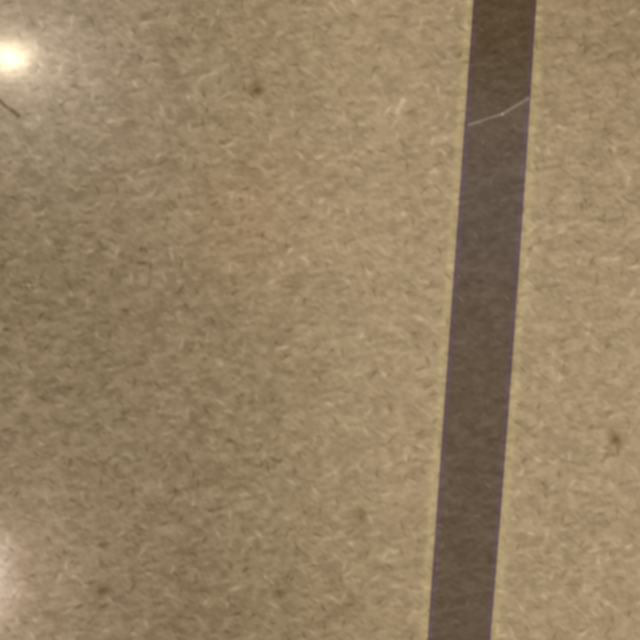
Reproduce this texture procedurally as a WebGL 1 fragment shader.

```glsl
precision highp float;
uniform vec2 u_resolution;

float hash(vec2 p) {
  vec3 q = fract(vec3(p.xyx) * 0.1031);
  q += dot(q, q.yzx + 33.33);
  return fract((q.x + q.y) * q.z);
}

float noise(vec2 p) {
  vec2 cell = floor(p);
  vec2 f = fract(p);
  f = f * f * (3.0 - 2.0 * f);
  float low = mix(hash(cell), hash(cell + vec2(1.0, 0.0)), f.x);
  float high = mix(hash(cell + vec2(0.0, 1.0)), hash(cell + 1.0), f.x);
  return mix(low, high, f.y);
}

vec2 rotate(vec2 p, float angle) {
  float c = cos(angle);
  float s = sin(angle);
  return vec2(c * p.x - s * p.y, s * p.x + c * p.y);
}

float blob(vec2 p, vec2 center, vec2 size) {
  vec2 d = (p - center) / size;
  return exp(-dot(d, d));
}

float scratch(vec2 p, vec2 a, vec2 b, float width) {
  vec2 ab = b - a;
  float t = clamp(dot(p - a, ab) / dot(ab, ab), 0.0, 1.0);
  float d = length(p - a - ab * t) / width;
  return exp(-d * d);
}

// Signed mottling with slightly tilted, horizontal streaks
float grain(vec2 p) {
  float n = 0.35 * (noise(rotate(p, 0.25) * vec2(48.0, 85.0)) - 0.5);
  n += 0.50 * (noise(rotate(p, -0.2) * vec2(85.0, 150.0) + 31.0) - 0.5);
  n += 0.35 * (noise(rotate(p, 0.7) * vec2(130.0, 210.0) + 67.0) - 0.5);
  return n;
}

// Randomly turned chips, one candidate in each cell
float flecks(vec2 p, float density, float amount, float seed) {
  vec2 q = p * density;
  vec2 home = floor(q);
  float sum = 0.0;
  for (int j = -1; j <= 1; j++) {
    for (int i = -1; i <= 1; i++) {
      vec2 cell = home + vec2(float(i), float(j));
      vec2 key = cell + seed;
      vec2 offset = vec2(hash(key + 3.7), hash(key + 19.1));
      vec2 d = rotate(q - cell - offset, hash(key + 41.3) * 3.14);
      float present = step(1.0 - amount, hash(key + 73.9));
      sum += present * blob(d, vec2(0.0), vec2(0.32, 0.13));
    }
  }
  return min(sum, 1.0);
}

vec3 floorColor(vec2 p) {
  vec3 color = mix(vec3(0.555, 0.483, 0.377), vec3(0.645, 0.560, 0.435),
                   smoothstep(0.12, 0.65, p.x + 0.12 * (p.y - 0.5)));
  color -= 0.035 * blob(p, vec2(0.0, 0.58), vec2(0.22, 0.24));
  color -= 0.030 * blob(p, vec2(0.36, 0.38), vec2(0.16, 0.20));
  color -= vec3(0.06, 0.06, 0.055) * blob(p, vec2(1.0, 1.02), vec2(0.28, 0.22));
  color -= 0.045 * blob(p, vec2(0.42, -0.02), vec2(0.25, 0.20));
  color -= 0.030 * blob(p, vec2(0.36, 1.0), vec2(0.16, 0.22));
  color += vec3(0.02, 0.005, 0.0) * blob(p, vec2(0.38, 0.66), vec2(0.10, 0.12));
  return color;
}

void main() {
  vec2 p = gl_FragCoord.xy / u_resolution;
  float texel = 1.0 / u_resolution.y;
  float texture = grain(p);

  // Mottled floor
  vec3 color = floorColor(p) + texture * vec3(0.145, 0.140, 0.125);
  color += 0.065 * flecks(p, 38.0, 0.28, 5.0);
  color -= 0.060 * flecks(p, 44.0, 0.28, 57.0);
  color += 0.10 * scratch(p, vec2(0.617, 0.818), vec2(0.629, 0.843), 0.005);

  // Dark specks
  float specks = blob(p, vec2(0.961, 0.312), vec2(0.009, 0.010));
  specks += blob(p, vec2(0.401, 0.862), vec2(0.009, 0.012));
  specks += 0.7 * blob(p, vec2(0.563, 0.195), vec2(0.010, 0.011));
  specks += 0.8 * blob(p, vec2(0.159, 0.078), vec2(0.013, 0.007));
  specks += 0.7 * blob(p, vec2(0.436, 0.073), vec2(0.010, 0.007));
  color -= 0.19 * specks;

  // Leaning band with pale outer rims and violet inner fringes
  float left = mix(0.668, 0.740, p.y);
  float right = mix(0.766, 0.838, p.y) + 0.012 * p.y * (1.0 - p.y);
  float inside = min(p.x - left, right - p.x);
  float rim = (inside + 0.008) / 0.007;
  color += vec3(0.045, 0.050, 0.020) * exp(-rim * rim);

  vec3 band = mix(vec3(0.385, 0.325, 0.260), vec3(0.350, 0.285, 0.205),
                  smoothstep(0.80, 0.95, p.y));
  band += vec3(0.005, 0.008, 0.025) * blob(p, vec2(0.76, 0.66), vec2(0.2, 0.18));
  band += texture * 0.085 + 0.035 * flecks(p, 55.0, 0.15, 91.0);
  float fringe = (inside - 0.003) / 0.005;
  band += vec3(0.015, 0.0, 0.055) * exp(-fringe * fringe);
  band += 0.11 * scratch(p, vec2(0.733, 0.805), vec2(0.785, 0.822), 0.003);
  band += 0.11 * scratch(p, vec2(0.785, 0.822), vec2(0.825, 0.846), 0.003);
  float edge = max(0.003, texel);
  color = mix(color, band, smoothstep(-edge, edge, inside));

  // Reflected lights
  color += vec3(0.10, 0.10, 0.11) * blob(p, vec2(0.03, 0.89), vec2(0.19, 0.17));
  color += vec3(0.20, 0.19, 0.17) * blob(p, vec2(0.015, 0.91), vec2(0.075, 0.055));
  color += vec3(0.42, 0.40, 0.34) * blob(p, vec2(0.014, 0.911), vec2(0.030, 0.024));
  color += vec3(0.09, 0.07, 0.07) * blob(p, vec2(0.0, 0.09), vec2(0.13, 0.13));
  color += vec3(0.20, 0.20, 0.22) * blob(p, vec2(-0.01, 0.10), vec2(0.035, 0.07));
  color -= 0.18 * scratch(p, vec2(0.0, 0.842), vec2(0.028, 0.820), 0.004);

  gl_FragColor = vec4(clamp(color, 0.0, 1.0), 1.0);
}
```
